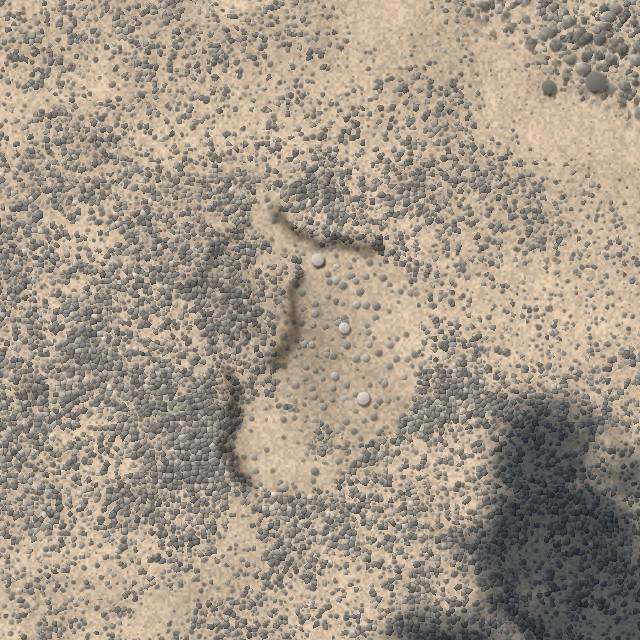
A WebGL 2 fragment shader for this texture:

```glsl
#version 300 es
precision highp float;
uniform vec2 u_resolution;
out vec4 fragColor;

const vec3 SAND = vec3(.80, .72, .62);
const vec3 DARK_STONE = vec3(.40, .395, .385);
const vec3 PALE_STONE = vec3(.74, .70, .64);
const vec3 GRAVEL = vec3(.50, .49, .46);
const vec3 PEBBLE = vec3(.84, .82, .79);
const vec3 SHADE = vec3(.40, .45, .52);
const vec2 LIGHT = vec2(-.55, .83);
const vec2 VERGE_NORMAL = vec2(.555, .832);
const float VERGE_OFFSET = 1.22;
const float STONE_SCALE = 115.0;
const float GRAVEL_SCALE = 48.0;
const float CHIP_SCALE = 62.0;
const float GRAIN_SCALE = 250.0;
const float SAND_LEVEL = .47;

struct Cell { vec2 offset; float dist; float gap; float id; };

vec2 hash2(vec2 p) {
  uvec2 v = uvec2(ivec2(p)) * 1664525u + 1013904223u;
  for (int i = 0; i < 2; i++) {
    v.x += v.y * 1664525u;
    v.y += v.x * 1664525u;
    v ^= v >> 16u;
  }
  return vec2(v & 65535u) / 65535.0;
}

float noise(vec2 p) {
  vec2 i = floor(p), f = fract(p);
  f = f * f * (3.0 - 2.0 * f);
  return mix(mix(hash2(i).x, hash2(i + vec2(1, 0)).x, f.x),
             mix(hash2(i + vec2(0, 1)).x, hash2(i + 1.0).x, f.x), f.y);
}

float fbm(vec2 p) {
  float sum = 0.0, amp = .53;
  for (int i = 0; i < 4; i++) {
    sum += amp * noise(p);
    p = p * 2.03 + 17.3;
    amp *= .5;
  }
  return sum;
}

// Nearest scattered stone, with the gap to its neighbour
Cell nearestCell(vec2 p) {
  Cell c = Cell(vec2(0), 9.0, 9.0, 0.0);
  float second = 9.0;
  for (int k = 0; k < 9; k++) {
    vec2 g = floor(p) + vec2(k % 3 - 1, k / 3 - 1);
    vec2 r = p - g - .1 - .8 * hash2(g);
    float d = length(r);
    if (d < c.dist) {
      second = c.dist;
      c = Cell(r, d, 0.0, hash2(g + 71.0).y);
    } else second = min(second, d);
  }
  c.gap = second - c.dist;
  return c;
}

// Ovals hold centre and radii
float ellipse(vec2 p, vec4 e) { return (length((p - e.xy) / e.zw) - 1.0) * min(e.z, e.w); }
float glow(vec2 p, vec4 e) { vec2 q = (p - e.xy) / e.zw; return exp(-dot(q, q)); }
float ridge(float d, float w) { return exp(-d * d / (w * w)); }
float segment(vec2 p, vec2 a, vec2 b) {
  vec2 d = b - a;
  return length(p - a - d * clamp(dot(p - a, d) / dot(d, d), 0.0, 1.0));
}
float bend(vec2 p, vec2 a, vec2 b, vec2 c) { return min(segment(p, a, b), segment(p, b, c)); }

// Rounded lumps with cast shade; scattered where mask is set
vec3 addLumps(vec3 color, Cell c, float size, float mask, vec3 tint) {
  color *= 1.0 - .36 * mask * smoothstep(.14, -.09, length(c.offset + .14 * LIGHT) - size);
  tint *= 1.0 + .8 * dot(c.offset, LIGHT);
  return mix(color, tint, mask * smoothstep(.06, -.06, c.dist - size));
}

void main() {
  vec2 uv = gl_FragCoord.xy / u_resolution;
  vec2 p = uv + .035 * (vec2(fbm(uv * 26.0), fbm(uv * 26.0 + 43.0)) - .5);
  float patches = fbm(uv * 14.0 + 5.0) - .5;
  float grain = noise(uv * GRAIN_SCALE) - .5;

  // Sandy hollow, its neck and its tail
  float pit = ellipse(p, vec4(.547, .455, .113, .15));
  pit = min(pit, ellipse(p, vec4(.455, .285, .088, .06)));
  pit = min(pit, ellipse(p, vec4(.405, .325, .04, .05)));
  pit = min(pit, segment(p, vec2(.415, .665), vec2(.51, .58)) - .018);
  pit = max(pit, -ellipse(p, vec4(.507, .31, .034, .024)));
  float tail = bend(p, vec2(.385, .21), vec2(.37, .11), vec2(.25, .035)) - .022;
  float inPit = smoothstep(.01, -.012, pit);
  float verge = dot(p, VERGE_NORMAL) - VERGE_OFFSET;

  // Depth of sand between the stones
  float level = SAND_LEVEL + .55 * (patches + inPit) + .38 * smoothstep(.025, -.02, tail)
    + .33 * ridge(verge + .055, .075)
    + .20 * glow(uv, vec4(.52, .91, .17, .09))
    + .16 * glow(uv, vec4(.90, .58, .24, .18))
    + .10 * glow(uv, vec4(.08, .90, .28, .18))
    + .15 * glow(uv, vec4(.10, .05, .20, .07))
    - .30 * glow(uv, vec4(.71, .38, .085, .09))
    - .22 * glow(uv, vec4(.54, .67, .11, .06))
    - .15 * glow(uv, vec4(.12, .44, .24, .20))
    - .22 * glow(uv, vec4(.30, .25, .07, .16))
    - .18 * glow(uv, vec4(.51, .20, .13, .06))
    - .12 * glow(uv, vec4(.40, .52, .07, .12));

  // Worn asphalt
  Cell stone = nearestCell(uv * STONE_SCALE + patches * 2.0);
  float height = .6 * stone.id + .4 - .52 * stone.dist;
  float tint = fract(stone.id * 37.0);
  vec3 rock = mix(DARK_STONE, PALE_STONE, tint * tint * .75 + .12) * (1.0 + .25 * grain);
  rock *= (.8 + .25 * smoothstep(0.0, .25, stone.gap)) * (1.0 + .5 * dot(stone.offset, LIGHT));
  vec3 sand = SAND * (1.0 + .22 * grain + .25 * patches);
  sand *= 1.0 - .1 * glow(uv, vec4(.49, .46, .06, .12));
  vec3 color = mix(sand, rock, smoothstep(-.1, .1, height - level));

  // Chips in the hollow, gravel on the verge
  Cell chip = nearestCell(uv * CHIP_SCALE);
  float chipMask = inPit * step(.52, chip.id + .3 * glow(uv, vec4(.51, .42, .09, .09)));
  vec3 chipTint = mix(GRAVEL, PEBBLE, .6 * fract(chip.id * 53.0));
  color = addLumps(color, chip, .12 + .26 * fract(chip.id * 19.0), chipMask, chipTint);
  Cell lump = nearestCell(uv * GRAVEL_SCALE + 1.5 * patches);
  float lumpMask = smoothstep(-.02, .03, verge) * step(.22, lump.id);
  vec3 lumpTint = GRAVEL * (.8 + .45 * fract(lump.id * 61.0) + .3 * grain);
  color = addLumps(color, lump, .18 + .36 * fract(lump.id * 23.0), lumpMask, lumpTint);

  // Large pebbles: centre and radius
  vec3 pebbles[5] = vec3[5](vec3(.497, .595, .01), vec3(.567, .377, .01),
    vec3(.537, .487, .009), vec3(.856, .863, .011), vec3(.93, .872, .016));
  for (int i = 0; i < 5; i++) {
    vec2 q = (uv - pebbles[i].xy) / pebbles[i].z + .6 * patches;
    color *= 1.0 - .45 * smoothstep(1.3, .8, length(q + .45 * LIGHT));
    vec3 face = (i < 3 ? PEBBLE : GRAVEL) * (.92 + .18 * dot(q, LIGHT));
    color = mix(color, face, smoothstep(1.1, .85, length(q)));
  }

  // Shaded rims of the broken surface
  float rim = bend(p, vec2(.435, .665), vec2(.495, .617), vec2(.59, .612));
  rim = min(rim, bend(p, vec2(.36, .41), vec2(.358, .31), vec2(.38, .24)));
  rim = min(rim, bend(p, vec2(.466, .56), vec2(.46, .49), vec2(.43, .43)));
  float faintRim = segment(p, vec2(.385, .65), vec2(.30, .555));
  color *= 1.0 - .42 * max(ridge(rim, .012), .6 * ridge(faintRim, .009));
  color *= 1.0 - .1 * glow(uv, vec4(.39, .5, .08, .13)) - .25 * glow(p, vec4(.05, .39, .02, .02));

  // Soft foliage shadow
  float shadow = ellipse(p, vec4(.85, .285, .09, .082));
  shadow = min(shadow, ellipse(p, vec4(.885, .15, .145, .11)));
  shadow = min(shadow, ellipse(p, vec4(.96, .05, .19, .12)));
  shadow = min(shadow, ellipse(p, vec4(.71, -.01, .1, .05)));
  shadow = min(shadow, ellipse(p, vec4(.98, .255, .06, .05)));
  color *= mix(vec3(1), SHADE, smoothstep(.035, -.045, shadow + .06 * patches));
  fragColor = vec4(clamp(color, 0.0, 1.0), 1.0);
}
```
